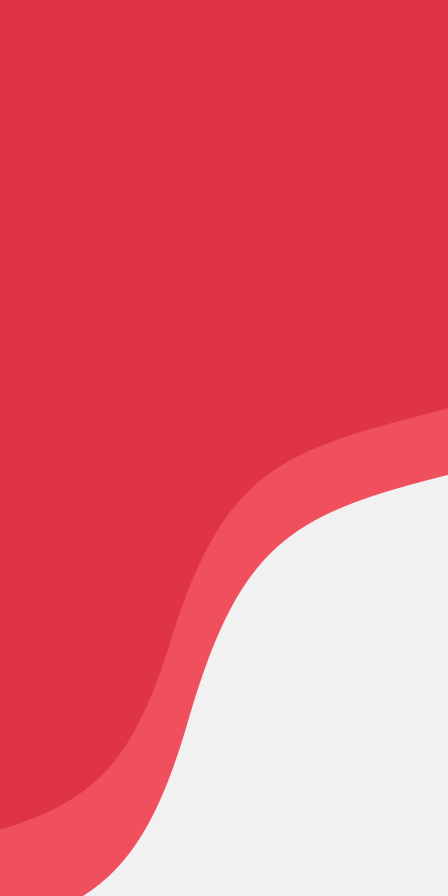
Reproduce this background procedurally as a Shadertoy shader.

```glsl
// Flat red backdrop with two S-shaped waves rising to the right: a pink band
// over a pale corner. Each wave edge is a pair of cubic Bezier curves, solved
// for height at a given x and smoothed by slope-corrected distance.

vec2 bezier(vec2 a, vec2 b, vec2 c, vec2 d, float t) {
    float s = 1.0 - t;
    return s * s * s * a + 3.0 * s * s * t * b + 3.0 * s * t * t * c + t * t * t * d;
}

vec2 bezierTangent(vec2 a, vec2 b, vec2 c, vec2 d, float t) {
    float s = 1.0 - t;
    return s * s * (b - a) + 2.0 * s * t * (c - b) + t * t * (d - c);
}

// Signed distance to a curve whose x grows with t; negative below it
float curveDistance(vec2 p, vec2 a, vec2 b, vec2 c, vec2 d) {
    float low = 0.0, high = 1.0;
    for (int i = 0; i < 16; i++) {
        float mid = 0.5 * (low + high);
        if (bezier(a, b, c, d, mid).x < p.x) low = mid;
        else high = mid;
    }
    float t = 0.5 * (low + high);
    vec2 tangent = normalize(bezierTangent(a, b, c, d, t));
    return (p.y - bezier(a, b, c, d, t).y) * tangent.x;
}

float pinkEdge(vec2 p) {
    vec2 joint = vec2(0.378, 0.560);
    if (p.x < joint.x)
        return curveDistance(p, vec2(0.0, 0.148), vec2(0.219, 0.214), vec2(0.297, 0.307), joint);
    return curveDistance(p, joint, vec2(0.500, 0.958), vec2(0.625, 0.993), vec2(1.0, 1.0885));
}

float paleEdge(vec2 p) {
    vec2 joint = vec2(0.419, 0.388);
    if (p.x < joint.x)
        return curveDistance(p, vec2(0.052, -0.057), vec2(0.253, 0.0), vec2(0.341, 0.120), joint);
    return curveDistance(p, joint, vec2(0.536, 0.792), vec2(0.651, 0.852), vec2(1.0, 0.940));
}

// Coverage below an edge, softened over about one pixel
float below(float dist) {
    return clamp(0.5 - dist * iResolution.x, 0.0, 1.0);
}

void mainImage(out vec4 fragColor, in vec2 fragCoord) {
    // Canvas spans 1 wide by 2 high
    vec2 p = fragCoord / iResolution.xy * vec2(1.0, 2.0);

    vec3 color = vec3(0.871, 0.204, 0.263);
    color = mix(color, vec3(0.941, 0.310, 0.364), below(pinkEdge(p)));
    color = mix(color, vec3(0.945), below(paleEdge(p)));

    fragColor = vec4(color, 1.0);
}
```
